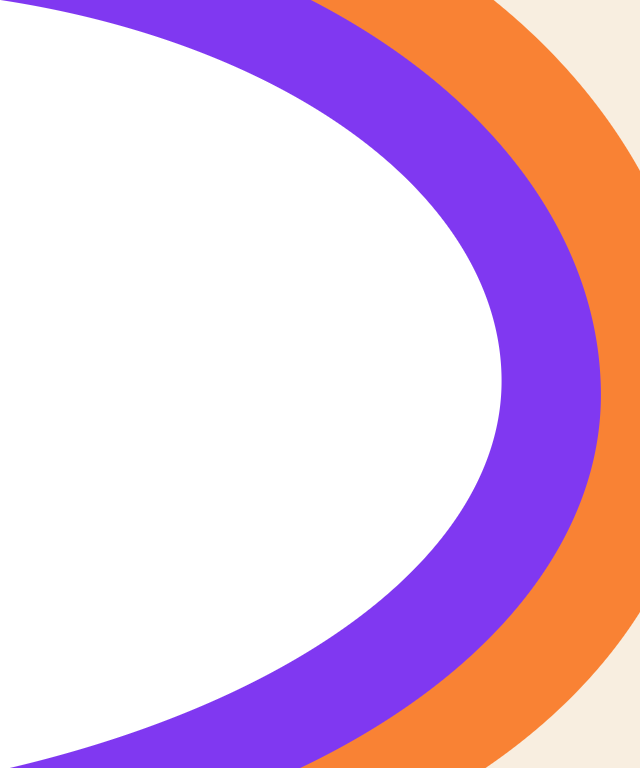
Write a WebGL 1 fragment shader that draws this background.

```glsl
precision highp float;

uniform vec2 u_resolution;

// Colours, from the backdrop inward
const vec3 CREAM = vec3(0.973, 0.933, 0.878);
const vec3 ORANGE = vec3(0.976, 0.510, 0.204);
const vec3 PURPLE = vec3(0.502, 0.220, 0.945);
const vec3 WHITE = vec3(1.0);

// Rightmost point of each lobe, as fractions of the canvas
const vec2 OUTER_TIP = vec2(1.0972, 0.4727);
const vec2 MIDDLE_TIP = vec2(0.9389, 0.4857);
const vec2 INNER_TIP = vec2(0.7837, 0.5039);

// Radii of each lobe: upper half in xy, lower half in zw
const vec4 OUTER_RADII = vec4(1.1176, 0.7470, 1.0768, 0.6493);
const vec4 MIDDLE_RADII = vec4(1.1567, 0.6480, 1.2539, 0.6224);
const vec4 INNER_RADII = vec4(1.0455, 0.5125, 1.3417, 0.5573);

// Coverage of a lobe made of two half ellipses that share a tip
float lobe(vec2 p, vec2 tip, vec4 radii) {
  vec2 radius = p.y > tip.y ? radii.xy : radii.zw;
  vec2 q = (p - tip + vec2(radius.x, 0.0)) / radius;
  float len = max(length(q), 0.001);

  // Dividing by the gradient gives the edge distance in pixels
  vec2 gradient = q / (len * radius * u_resolution);
  float edge = (len - 1.0) / max(length(gradient), 0.00001);
  return clamp(0.5 - edge, 0.0, 1.0);
}

void main() {
  vec2 p = gl_FragCoord.xy / u_resolution;

  // Nested lobes, painted from the outside in
  vec3 color = mix(CREAM, ORANGE, lobe(p, OUTER_TIP, OUTER_RADII));
  color = mix(color, PURPLE, lobe(p, MIDDLE_TIP, MIDDLE_RADII));
  color = mix(color, WHITE, lobe(p, INNER_TIP, INNER_RADII));

  gl_FragColor = vec4(color, 1.0);
}
```
